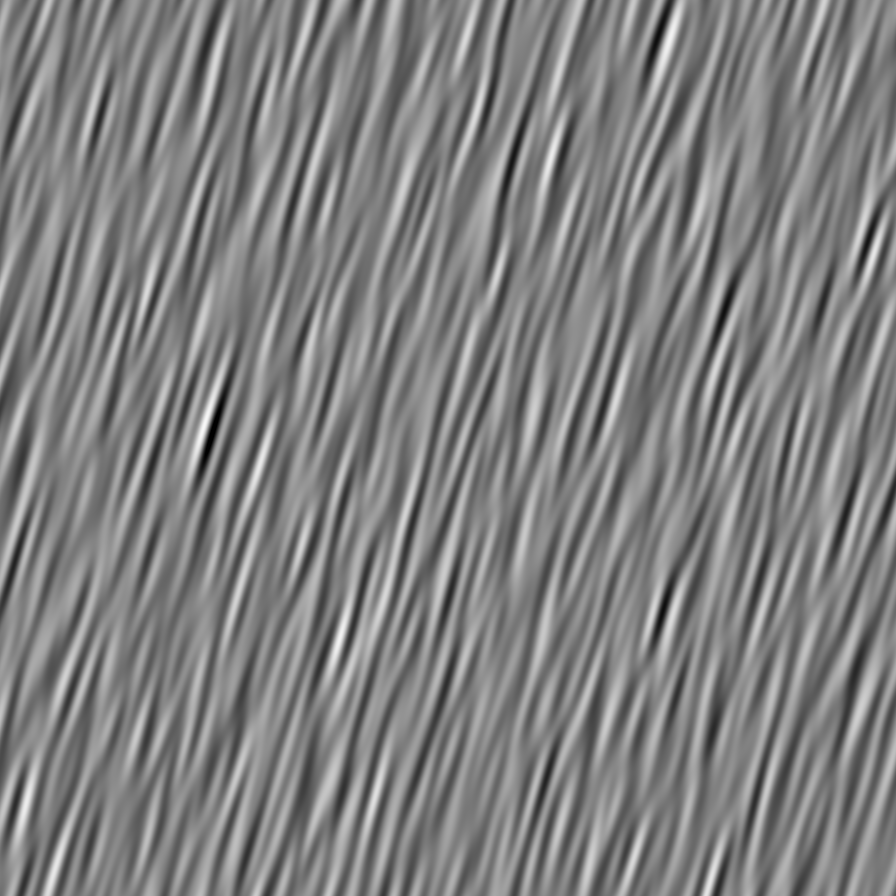
Reproduce this texture procedurally as a Shadertoy shader.

```glsl
// Draws fine slanted grey streaks, like brushed fibres, from oriented gradient noise.

#define STREAK_ANGLE   1.292   // direction of the streaks, radians from the x axis
#define ANGLE_SPREAD   0.065   // random tilt of single streaks, radians
#define STREAK_RATE    37.0    // light and dark pairs per canvas height
#define RATE_SPREAD    0.30    // relative variation of that rate
#define GRAIN_WIDTH    0.028   // reach of one grain across the streaks
#define GRAIN_LENGTH   0.116   // reach of one grain along the streaks
#define GRAINS         8       // grains per cell
#define MEAN_GREY      0.502
#define GREY_DEVIATION 0.121

const float TAU = 6.2831853;

// Integer hash: three even random values in 0..1.
vec3 hash3(ivec3 cell) {
    uvec3 v = uvec3(cell) * 1664525u + 1013904223u;
    v.x += v.y * v.z;
    v.y += v.z * v.x;
    v.z += v.x * v.y;
    v ^= v >> 16u;
    v.x += v.y * v.z;
    v.y += v.z * v.x;
    v.z += v.x * v.y;
    return vec3(v >> 8u) / 16777216.0;
}

// One grain: a tilted wave under a smooth elliptical falloff.
float grain(vec2 offset, vec3 variation) {
    float falloff = max(1.0 - dot(offset, offset), 0.0);
    vec2 spread = 2.0 * variation.xy - 1.0;
    vec2 d = offset * vec2(GRAIN_WIDTH, GRAIN_LENGTH);
    float rate = STREAK_RATE * (1.0 + RATE_SPREAD * spread.x);
    float wave = cos(TAU * (rate * (d.x + ANGLE_SPREAD * spread.y * d.y) + variation.z));
    return falloff * falloff * falloff * wave;
}

// Sum of jittered grains from the nearby cells, scaled to unit deviation.
float streakNoise(vec2 p) {
    vec2 q = p / vec2(GRAIN_WIDTH, GRAIN_LENGTH);
    ivec2 home = ivec2(floor(q));
    float sum = 0.0;
    for (int y = -1; y <= 1; y++)
    for (int x = -1; x <= 1; x++)
    for (int i = 0; i < GRAINS; i++) {
        ivec2 cell = home + ivec2(x, y);
        // Stratified along the streak, so that the grains cover it evenly.
        vec2 centre = hash3(ivec3(cell, 2 * i)).xy;
        centre.y = (float(i) + centre.y) / float(GRAINS);
        sum += grain(q - vec2(cell) - centre, hash3(ivec3(cell, 2 * i + 1)));
    }
    // Energy of one grain: half the integral of the squared falloff.
    float grainEnergy = TAU / 28.0;
    return sum / sqrt(float(GRAINS) * grainEnergy);
}

void mainImage(out vec4 fragColor, in vec2 fragCoord) {
    vec2 uv = fragCoord / iResolution.y;

    // Turn the canvas so that x runs across the streaks and y along them.
    vec2 along = vec2(cos(STREAK_ANGLE), sin(STREAK_ANGLE));
    vec2 across = vec2(along.y, -along.x);
    vec2 p = vec2(dot(uv, across), dot(uv, along));

    float grey = MEAN_GREY + GREY_DEVIATION * streakNoise(p);
    fragColor = vec4(vec3(clamp(grey, 0.0, 1.0)), 1.0);
}
```
